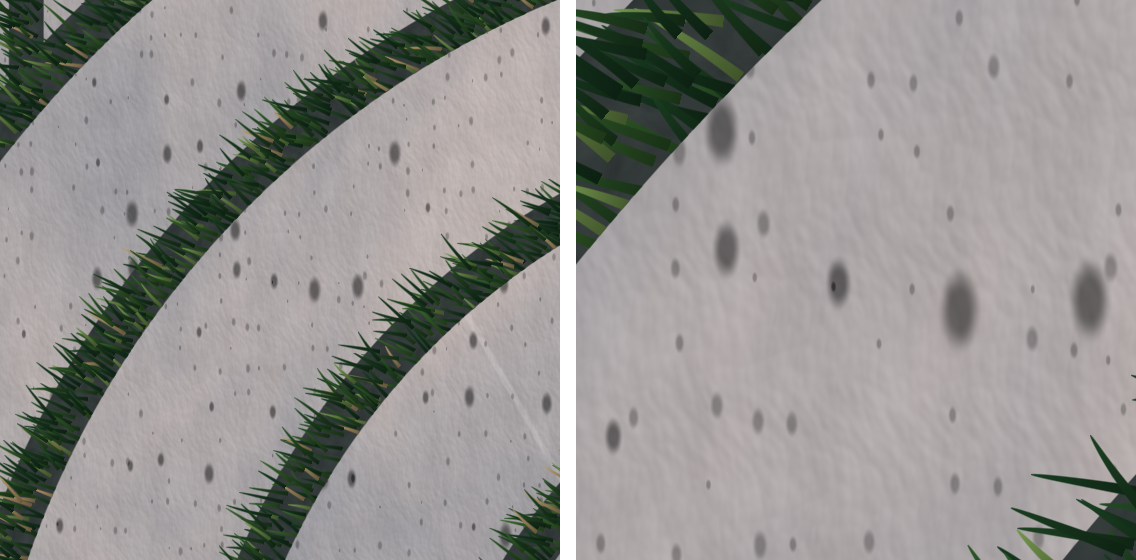
Left: the whole. Right: its middle third, enlarged.
This pattern is drawn by a WebGL 1 fragment shader. Its source:

```glsl
precision highp float;
// Curved concrete paving slabs separated by concentric gaps of leaning grass.
uniform vec2 u_resolution;

const float GAP_WIDTH = 0.079;
const float LEAN = 2.68; // mean blade direction in radians

float hash(vec2 p) {
  p = fract(p * vec2(0.1031, 0.1137));
  p += dot(p, p.yx + 33.33);
  return fract((p.x + p.y) * p.x * 91.7);
}

vec2 hash2(vec2 p) {
  return vec2(hash(p + 17.3), hash(p + 71.9));
}

mat2 rotation(float a) {
  return mat2(cos(a), -sin(a), sin(a), cos(a));
}

// Distance to the nearest cell point
float cellular(vec2 p) {
  vec2 id = floor(p);
  float nearest = 2.0;
  for (int y = -1; y <= 1; y++) {
    for (int x = -1; x <= 1; x++) {
      vec2 cell = id + vec2(float(x), float(y));
      nearest = min(nearest, length(cell + hash2(cell) - p));
    }
  }
  return nearest;
}

// Layered warped sines, about -1 to 1
float mottle(vec2 p) {
  float sum = 0.0, gain = 0.5;
  for (int i = 0; i < 5; i++) {
    p = rotation(1.1) * p * 1.7 + 0.7 * sin(p.yx + 1.3);
    sum += gain * sin(p.x) * cos(p.y);
    gain *= 0.62;
  }
  return sum;
}

// Offset outward from the inner edge of the gap that p belongs to
float gapOffset(vec2 p) {
  float best = 9.0;
  for (int i = 0; i < 4; i++) {
    float k = float(i);
    vec2 centre = vec2(1.633, -0.551) + max(k - 1.0, 0.0) * vec2(0.052, 0.0195);
    float d = length(p - centre) - (2.064 - 0.3867 * k);
    if (d > -0.02 && d < best) best = d;
  }
  return best;
}

// Straight joint between the outermost slabs
float joint(vec2 p, float aa) {
  return (1.0 - smoothstep(-aa, aa, abs(p.x - 0.047) - 0.031)) * step(0.83, p.y);
}

// Sparse upright oval pits
float pits(vec2 p, vec2 scale, float chance) {
  vec2 q = p * scale, id = floor(q);
  vec2 d = (q - id - 0.3 - 0.4 * hash2(id)) / vec2(0.8, 1.0);
  float radius = 0.08 + 0.2 * hash(id + 5.0);
  return step(hash(id + 9.0), chance) * (1.0 - smoothstep(radius * 0.35, radius, length(d)));
}

float relief(vec2 p) {
  vec2 q = rotation(0.2) * p + 0.004 * sin(p.yx * 61.0);
  return cellular(q * vec2(85.0, 42.0)) + 0.5 * cellular(q * vec2(170.0, 95.0));
}

vec3 concrete(vec2 p, float aa) {
  float shade = (1.0 - smoothstep(0.24, 0.34, p.x)) * smoothstep(0.3, 0.75, p.y);
  float warm = 0.66 + 0.4 * (p.y - 0.45) + 0.45 * mottle(p * 3.2) - 0.4 * shade;
  vec3 col = mix(vec3(0.56, 0.57, 0.60), vec3(0.735, 0.695, 0.685), clamp(warm, 0.0, 1.0));
  col += 0.05 * (relief(p + vec2(0.002, 0.003)) - relief(p));
  col += 0.025 * mottle(p * vec2(34.0, 15.0));
  col *= 1.0 - 0.45 * pits(p, vec2(15.0, 9.0), 0.35) - 0.25 * pits(p, vec2(42.0, 25.0), 0.3);
  // Faint pale seam on the inner slab
  float seam = abs(dot(p - vec2(0.833, 0.44), vec2(0.868, 0.496)));
  float along = step(p.y, 0.44) * step(0.13, p.y);
  return col + 0.05 * along * (1.0 - smoothstep(0.002, 0.006 + aa, seam));
}

// Colour of one blade; x is a random choice, t runs from root to tip
vec3 bladeColour(float x, float t) {
  vec3 col = mix(vec3(0.07, 0.18, 0.10), vec3(0.22, 0.38, 0.15), x * x);
  col = mix(col, vec3(0.43, 0.52, 0.28), step(0.87, x) * 0.7);
  col = mix(col, vec3(0.62, 0.50, 0.36), step(0.94, x) * 0.85);
  return col * (0.7 + 0.55 * t);
}

vec3 grass(vec3 col, vec2 p, float visible, float aa) {
  vec2 size = vec2(0.03, 0.007);
  vec2 q = rotation(LEAN) * p;
  for (int i = -3; i <= 0; i++) {
    for (int j = -5; j <= 5; j++) {
      vec2 id = floor(q / size) + vec2(float(i), float(j));
      vec2 root = (id + hash2(id)) * size;
      vec2 world = root * rotation(LEAN);
      float density = 0.68 + 0.25 * sin(world.x * 31.0 + 2.0 * sin(world.y * 23.0));
      bool planted = gapOffset(world) < 0.062 || joint(world, aa) > 0.5;
      if (!planted || hash(id + 3.0) > density) continue;
      vec2 d = rotation((hash(id + 11.0) - 0.5) * 0.75) * (q - root);
      float t = d.x / mix(0.045, 0.085, hash(id + 23.0));
      float bend = (hash(id + 31.0) - 0.5) * 0.016 * t * t;
      float halfWidth = 0.0036 * sqrt(clamp(1.0 - t, 0.0, 1.0));
      float cover = 1.0 - smoothstep(-aa, aa, abs(d.y - bend) - halfWidth);
      cover *= step(0.0, t) * step(t, 1.0) * visible;
      col = mix(col, bladeColour(hash(id + 41.0), t), cover);
    }
  }
  return col;
}

void main() {
  vec2 p = gl_FragCoord.xy / u_resolution.y;
  float aa = 1.0 / u_resolution.y;
  float offset = gapOffset(p);
  float outside = smoothstep(-aa, aa, offset);
  float open = outside * (1.0 - smoothstep(-aa, aa, offset - GAP_WIDTH));
  open = max(open, joint(p, aa));
  vec3 soil = vec3(0.20, 0.225, 0.225) + 0.03 * mottle(p * 60.0);
  vec3 col = mix(concrete(p, aa), soil, open);
  if (offset < 0.2) col = grass(col, p, outside, aa);
  gl_FragColor = vec4(col, 1.0);
}
```
